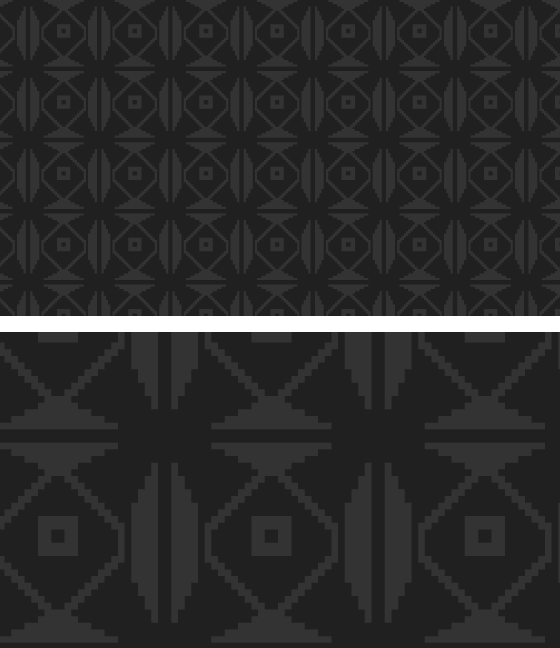
Top: the whole. Bottom: its middle third, enlarged.
Write a Shadertoy shader that draws this pattern.

```glsl
// Dark woven-style tiling on a coarse grid of square stitches: each tile holds
// a stepped diamond around a small square ring, framed by four stepped wedges.
// Shapes are tested per stitch, and edges are smoothed by supersampling.

#define TILE_SIZE 0.2252               // tile side, in canvas heights
#define RING_CENTER vec2(0.877, 0.4514) // one ring centre, in canvas heights
#define STITCHES 32.0                  // stitches along a tile side
#define RING_LIFT 1.0                  // ring offset above the tile centre
#define SIDE_REACH 12.0                // half length of the left and right wedges
#define CAP_REACH 9.0                  // half length of the top and bottom wedges
#define SAMPLES 4                      // samples per pixel side
#define GROUND_COLOR vec3(0.127)
#define THREAD_COLOR vec3(0.2)

// Four-step wedge, longest beside the gap at the tile border.
bool wedge(float across, float along, float reach) {
    float stepIndex = 14.5 - across;
    return stepIndex > -0.5 && stepIndex < 3.5 && along < reach - 2.0 * stepIndex;
}

// Two-stitch diagonal outline with blunt left and right corners.
bool diamond(vec2 a) {
    float diagonal = a.x + a.y;
    bool outline = abs(diagonal - 11.5) < 0.75 && a.x < 10.0 && a.y < 11.0;
    bool corner = abs(a.x - 9.5) < 0.25 && a.y < 3.0;
    return outline || corner;
}

// Square ring with a two-stitch hole.
bool ring(vec2 stitch) {
    vec2 a = abs(stitch - vec2(0.0, RING_LIFT));
    float radius = max(a.x, a.y);
    return radius > 1.0 && radius < 3.0;
}

// 1 where a stitch is light, 0 on the ground.
float threadMask(vec2 position) {
    vec2 grid = (position - RING_CENTER) / TILE_SIZE * STITCHES;
    grid.y += RING_LIFT;
    vec2 local = mod(grid + 0.5 * STITCHES, STITCHES) - 0.5 * STITCHES;
    vec2 stitch = floor(local) + 0.5;
    vec2 a = abs(stitch);
    bool frame = wedge(a.x, a.y, SIDE_REACH) || wedge(a.y, a.x, CAP_REACH);
    return float(frame || diamond(a) || ring(stitch));
}

void mainImage(out vec4 fragColor, in vec2 fragCoord) {
    // Average a regular grid of samples across the pixel.
    float coverage = 0.0;
    for (int j = 0; j < SAMPLES; j++) {
        for (int i = 0; i < SAMPLES; i++) {
            vec2 offset = (vec2(i, j) + 0.5) / float(SAMPLES) - 0.5;
            coverage += threadMask((fragCoord + offset) / iResolution.y);
        }
    }
    coverage /= float(SAMPLES * SAMPLES);
    fragColor = vec4(mix(GROUND_COLOR, THREAD_COLOR, coverage), 1.0);
}
```
